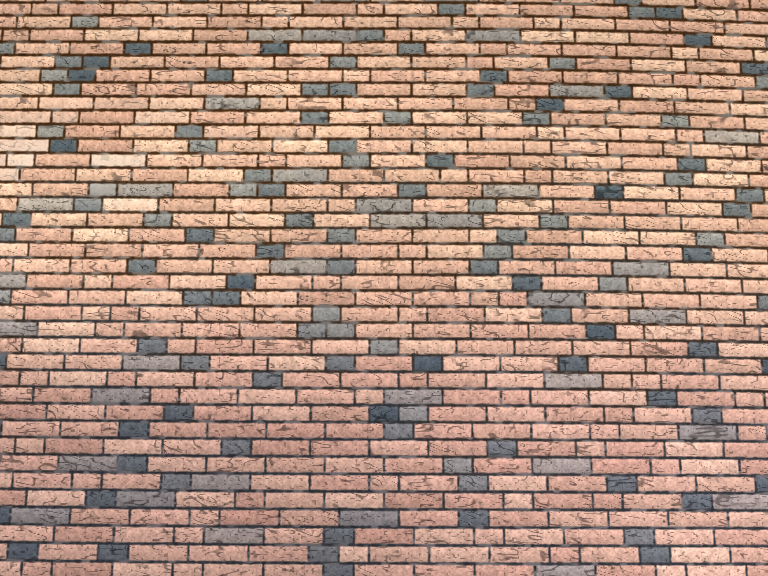
Reproduce this texture procedurally as a WebGL 2 fragment shader.

```glsl
#version 300 es
precision highp float;
// Weathered brick wall seen slightly from below: 37 courses that shrink upwards.
// Each course repeats groups of stretchers with one header at a hashed place;
// every brick is a rough-edged box with its own tone, grain and cracks.
uniform vec2 u_resolution;
out vec4 fragColor;

float hash(vec2 p) {
  return fract(sin(dot(p, vec2(127.1, 311.7))) * 43758.545);
}

float noise(vec2 p) {
  vec2 i = floor(p), f = fract(p);
  f = f * f * (3.0 - 2.0 * f);
  return mix(mix(hash(i), hash(i + vec2(1, 0)), f.x),
             mix(hash(i + vec2(0, 1)), hash(i + vec2(1, 1)), f.x), f.y);
}

float boxDistance(vec2 p, vec2 halfSize, float radius) {
  vec2 q = abs(p) - halfSize + radius;
  return length(max(q, 0.0)) + min(max(q.x, q.y), 0.0) - radius;
}

// Start (x) and length (y), in header widths, of the brick at u in a group of n
vec2 brickSpan(float u, float n, float seed) {
  float header = 2.0 * floor(seed * (n + 1.0) * 0.5);
  if (u < header) return vec2(2.0 * floor(u * 0.5), 2.0);
  if (u < header + 1.0) return vec2(header, 1.0);
  return vec2(header + 1.0 + 2.0 * floor((u - header - 1.0) * 0.5), 2.0);
}

vec3 brickColor(vec2 id, float len, vec2 p, vec2 local) {
  float tone = hash(id + 3.7);
  vec3 color = mix(vec3(0.82, 0.66, 0.58), vec3(0.97, 0.83, 0.73), tone);
  color = mix(color, vec3(0.90, 0.70, 0.63), 0.5 * hash(id + 8.1));

  // Blue-grey headers and a few ashen stretchers
  float kind = hash(id + 15.3);
  if (len < 1.5 && kind < 0.6)
    color = mix(vec3(0.35, 0.40, 0.44), vec3(0.63, 0.63, 0.62), tone);
  else if (len > 1.5 && kind < 0.075)
    color = mix(vec3(0.60, 0.59, 0.59), vec3(0.72, 0.68, 0.65), tone);

  // Grain, dark pits and slanting cracks
  float grain = noise(p * 330.0) * 0.6 + noise(p * 130.0 + 7.0) * 0.4;
  color *= 0.84 + 0.34 * grain;
  float pits = smoothstep(0.76, 0.92, noise(p * vec2(210.0, 290.0) + 31.0));
  float slant = hash(id + 21.0) - 0.25;
  vec2 q = vec2(local.x, local.y + slant * local.x * 0.5) * vec2(42.0, 150.0);
  float ridge = abs(noise(q + id * 5.3) - 0.5);
  float cracks = (1.0 - smoothstep(0.02, 0.09, ridge))
               * smoothstep(0.48, 0.68, noise(p * 55.0 + 11.0));
  return color * (1.0 - 0.28 * pits) * (1.0 - 0.36 * cracks);
}

void main() {
  float pixel = 1.0 / u_resolution.y;
  vec2 p = gl_FragCoord.xy * pixel;
  float aspect = u_resolution.x * pixel;
  float across = p.x / aspect;
  float down = 1.0 - p.y;

  // Courses, with a slight sag to the right above and to the left below
  float sag = max(across - 0.55, 0.0) / 0.45;
  float v = down - 0.014 * (1.0 - down) * sag * sag
          + 0.007 * down * pow(1.0 - across, 3.0);
  float course = 87.8 * (sqrt(1.0 + 1.009 * (v - 0.0156)) - 1.0) + 0.5;
  float row = floor(course);
  float rowHeight = 0.02257 + 0.000257 * row;

  // Bricks along the course, staggered by half a header
  float unit = mix(0.047, 0.0525, down);
  float n = hash(vec2(row, 4.0)) < 0.5 ? 5.0 : 7.0;
  float shift = floor(hash(vec2(row, 9.0)) * n) + 0.5 * mod(row, 2.0);
  float along = (p.x - 0.5 * aspect) / unit + shift + 70.0;
  float group = floor(along / n);
  float u = along - group * n;
  vec2 span = brickSpan(u, n, hash(vec2(group, row + 50.0)));
  vec2 id = vec2(group * n + span.x, row);

  // Rough brick outline between the joints
  vec2 local = vec2((u - span.x - 0.5 * span.y) * unit,
                    (0.5 - fract(course)) * rowHeight);
  vec2 halfSize = 0.5 * vec2(span.y * unit, rowHeight) - vec2(0.0019, 0.0025);
  float d = boxDistance(local, halfSize, 0.0018);
  d += 0.0016 * (noise(p * 170.0 + 3.0) - 0.5);
  float soft = max(0.0020, 0.75 * pixel);
  float cover = 1.0 - smoothstep(-soft, soft, d);

  vec3 brick = brickColor(id, span.y, p, local);
  brick *= 1.0 + 0.09 * local.y / halfSize.y;

  // Sunlit pale bricks near the left edge
  vec2 glareAt = (vec2(across, down) - vec2(0.1, 0.28)) / vec2(0.17, 0.08);
  float glare = exp(-dot(glareAt, glareAt)) * step(0.6, hash(id + 40.0));
  brick = mix(brick, vec3(0.96, 0.91, 0.87), 0.7 * glare);

  // Dark mortar, browner above and greyer below, with dusty grey patches
  vec3 mortar = mix(vec3(0.29, 0.19, 0.11), vec3(0.24, 0.26, 0.28),
                    smoothstep(0.1, 0.9, down + 0.4 * noise(p * 9.0) - 0.2));
  mortar *= 0.75 + 0.4 * noise(p * 190.0 + 60.0);
  mortar = mix(mortar, vec3(0.54, 0.53, 0.53),
               0.8 * smoothstep(0.55, 0.85, noise(p * vec2(60.0, 150.0) + 90.0)));
  vec3 color = mix(mortar, brick, cover);

  // Warm light above, cooler and dimmer towards the lower left
  color *= mix(vec3(1.03, 1.01, 0.96), vec3(0.97, 0.93, 0.95),
               smoothstep(0.3, 0.8, down));
  float shade = smoothstep(0.45, 0.75, down) * (1.0 - smoothstep(0.2, 0.95, across));
  color *= 1.02 - 0.16 * shade - 0.08 * smoothstep(0.25, 0.0, down);
  color *= 0.95 + 0.1 * noise(p * 3.5 + 20.0);
  fragColor = vec4(clamp(color, 0.0, 1.0), 1.0);
}
```
